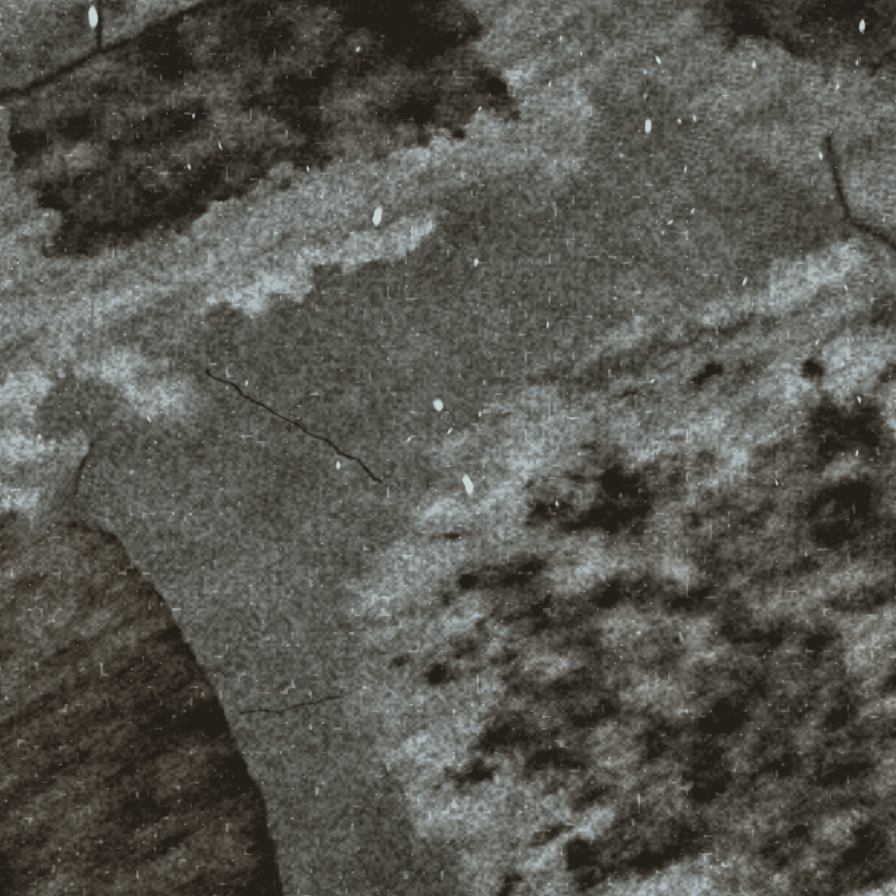
This texture is drawn by a WebGL 2 fragment shader. Its source:

```glsl
#version 300 es
precision highp float;
// Weathered stones set in cracked, pale-smeared mortar with white flecks.

uniform vec2 u_resolution;
out vec4 fragColor;

float hash(vec2 p) {
  return fract(sin(dot(p, vec2(127.1, 311.7))) * 43758.5453);
}

float noise(vec2 p) {
  vec2 i = floor(p), f = fract(p);
  f = f * f * (3.0 - 2.0 * f);
  return mix(mix(hash(i), hash(i + vec2(1, 0)), f.x),
             mix(hash(i + vec2(0, 1)), hash(i + vec2(1, 1)), f.x), f.y);
}

vec2 turn(vec2 p, float angle) {
  float c = cos(angle), s = sin(angle);
  return vec2(c * p.x + s * p.y, c * p.y - s * p.x);
}

float fbm(vec2 p) {
  float sum = 0.0, amp = 0.5;
  for (int i = 0; i < 5; i++) {
    sum += amp * noise(p);
    p = turn(p, 0.6) * 2.03 + 7.3;
    amp *= 0.5;
  }
  return sum / 0.97;
}

vec2 noisePair(vec2 p) {
  return vec2(fbm(p), fbm(p + 31.7)) - 0.5;
}

float ellipse(vec2 p, vec2 radii) {
  return (length(p / radii) - 1.0) * min(radii.x, radii.y);
}

float roundBox(vec2 p, vec2 halfSize, float radius) {
  vec2 q = abs(p) - halfSize + radius;
  return length(max(q, 0.0)) + min(max(q.x, q.y), 0.0) - radius;
}

// Coverage inside a signed distance, with a soft rim
float cover(float d, float soft) {
  return 1.0 - smoothstep(-soft, soft, d);
}

float stroke(vec2 p, vec2 a, vec2 b, float width, float soft) {
  vec2 ab = b - a;
  float h = clamp(dot(p - a, ab) / dot(ab, ab), 0.0, 1.0);
  return cover(length(p - a - ab * h) - width, soft);
}

float flecks(vec2 p) {
  float sum = 0.0;
  for (int i = 0; i < 44; i++) {
    float k = float(i);
    vec2 at = vec2(hash(vec2(k, 1.3)), mix(0.42, 1.0, hash(vec2(k, 4.7))));
    float size = 0.0018 + 0.006 * pow(hash(vec2(k, 8.1)), 5.0);
    vec2 q = turn(p - at, 0.9 * hash(vec2(k, 2.9)) - 0.6);
    sum = max(sum, cover(ellipse(q, size * vec2(0.75, 1.5)), 0.0015));
  }
  return sum;
}

vec3 stoneRamp(float tone) {
  vec3 dark = vec3(0.13, 0.12, 0.10), pale = vec3(0.60, 0.65, 0.66);
  return mix(dark, pale, pow(vec3(clamp(tone, 0.0, 1.15)), vec3(1.0, 1.06, 1.15)));
}

void main() {
  vec2 uv = gl_FragCoord.xy / u_resolution;

  // Texture layers and ragged coordinates
  vec2 wobble = noisePair(uv * 7.0), fray = noisePair(uv * 36.0);
  vec2 p = uv + 0.07 * wobble + 0.06 * fray;
  vec2 soft = uv + 0.04 * wobble + 0.012 * fray;
  float grain = noise(uv * 310.0) + noise(turn(uv, 0.5) * 180.0) - 1.0;
  float streak = fbm(turn(uv, 0.5) * vec2(16.0, 55.0)) - 0.5;
  float blotch = fbm(turn(uv, 0.3) * vec2(24.0, 34.0) + 9.0) - 0.5;
  float warm = 0.3;

  // Mortar and its pale smears
  float tone = 0.41 + 0.35 * wobble.y + 0.25 * blotch;
  float band = max(stroke(p, vec2(-0.05, 0.65), vec2(0.3, 0.735), 0.055, 0.03),
                   stroke(p, vec2(0.3, 0.735), vec2(0.58, 0.87), 0.045, 0.03));
  band = max(band, stroke(p, vec2(0.58, 0.87), vec2(0.61, 1.05), 0.07, 0.025));
  band = max(band, stroke(p, vec2(-0.02, 0.78), vec2(0.05, 0.65), 0.04, 0.03));
  tone = mix(tone, 0.68 + 0.8 * streak, band);
  tone = mix(tone, 0.57 + 0.6 * streak, stroke(p, vec2(0.7, 0.99), vec2(1.02, 0.8), 0.075, 0.03));
  tone = mix(tone, 0.93 + 0.6 * streak, stroke(p, vec2(0.22, 0.665), vec2(0.48, 0.728), 0.014, 0.009));
  tone = mix(tone, 0.78 + blotch, stroke(p, vec2(0.12, 0.605), vec2(0.21, 0.56), 0.026, 0.014));

  // Large right stone: pale rim, then mottled core
  float rim = ellipse(p - vec2(0.95, 0.27), vec2(0.56, 0.43));
  float core = ellipse(p - vec2(0.96, 0.26), vec2(0.42, 0.29));
  tone = mix(tone, 0.66 + 0.9 * streak + 0.5 * blotch, cover(rim, 0.018));
  float inside = cover(core + 0.25 * blotch, 0.035);
  tone = mix(tone, 0.33 + 1.5 * blotch + 0.5 * streak, inside);
  tone = mix(tone, 0.13, 0.8 * stroke(p, vec2(0.61, 0.575), vec2(0.82, 0.655), 0.012, 0.016));
  tone = mix(tone, 0.88 + streak, stroke(p, vec2(0.85, 0.67), vec2(0.97, 0.695), 0.018, 0.015));

  // Upper left stone, its neighbour, and the dark upper right corner
  vec2 slab = turn(p - vec2(0.276, 0.891), 0.37);
  float slabCover = cover(roundBox(slab, vec2(0.26, 0.108), 0.03), 0.008);
  tone = mix(tone, 0.2 + 1.1 * blotch + 0.4 * wobble.x, slabCover);
  float above = turn(soft - vec2(0.276, 0.891), 0.37).y - 0.108;
  tone = mix(tone, 0.47 + blotch, smoothstep(-0.004, 0.004, above) * step(uv.x, 0.4));
  tone = mix(tone, 0.0, cover(abs(above) - 0.005, 0.006) * step(uv.x, 0.4));
  float corner = cover(ellipse(p - vec2(1.0, 1.01), vec2(0.21, 0.1)), 0.01);
  tone = mix(tone, 0.14 + 0.8 * blotch, corner);

  // Lower left stone under the curved mortar lip
  float lip = 0.315 - 0.077 * soft.y - 0.94 * soft.y * soft.y - soft.x;
  float below = smoothstep(-0.004, 0.006, lip) * cover(p.y - 0.415, 0.012);
  float lowTone = 0.19 + 0.22 * smoothstep(0.1, 0.4, uv.y) + 0.8 * streak;
  lowTone -= 0.34 * exp(-max(lip, 0.0) / 0.045);
  tone = mix(tone, lowTone, below);
  warm = mix(warm, 1.0, max(below, max(0.6 * inside, 0.7 * slabCover)));
  tone = mix(tone, 0.7 + blotch, stroke(p, vec2(-0.02, 0.45), vec2(0.075, 0.485), 0.03, 0.008));
  tone = mix(tone, 0.82 + blotch, stroke(p, vec2(0.0, 0.5), vec2(0.025, 0.575), 0.024, 0.01));

  // Cracks
  float crack = stroke(soft, vec2(0.24, 0.585), vec2(0.42, 0.475), 0.0015, 0.0025);
  crack = max(crack, 0.7 * stroke(soft, vec2(0.28, 0.205), vec2(0.39, 0.225), 0.001, 0.0025));
  crack = max(crack, stroke(soft, vec2(0.115, 1.0), vec2(0.115, 0.95), 0.003, 0.004));
  crack = max(crack, 0.9 * stroke(soft, vec2(0.93, 0.84), vec2(0.94, 0.75), 0.004, 0.006));
  crack = max(crack, 0.9 * stroke(soft, vec2(0.94, 0.75), vec2(1.02, 0.72), 0.005, 0.007));
  crack = max(crack, 0.8 * stroke(soft, vec2(0.085, 0.45), vec2(0.105, 0.5), 0.002, 0.004));
  tone = mix(tone, 0.02, crack);

  // Grain, tint and white flecks
  tone += 0.38 * grain * (0.45 + 0.6 * clamp(tone, 0.0, 1.0));
  tone += 0.4 * smoothstep(0.84, 1.0, noise(uv * 150.0 + 3.0));
  vec3 color = stoneRamp(tone) * mix(vec3(1.0), vec3(1.05, 0.98, 0.94), warm);
  color = mix(color, vec3(0.82, 0.88, 0.89), 0.9 * flecks(uv + 0.012 * fray));
  fragColor = vec4(color, 1.0);
}
```
